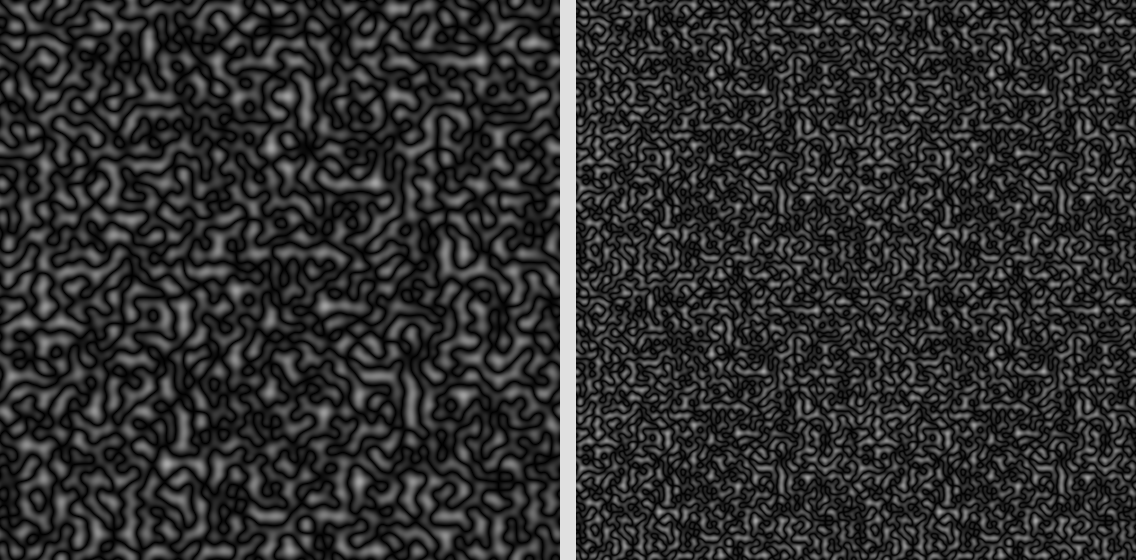
Left, the tile; right, the same tile 2 across and 2 down.
This texture is drawn by a Shadertoy shader. Its source:

```glsl
// Tiling grey worm pattern: folded gradient noise with dark creases between soft ridges.

const float CELLS = 32.0;     // noise cells across the canvas, whole so it tiles
const float TAU = 6.2831853;
const vec3 CREASE_COLOR = vec3(0.0);
const vec3 RIDGE_COLOR = vec3(1.0);

// Integer hash of a lattice point, from 0 to 1
float hash(vec2 point, uint seed) {
    uvec2 q = uvec2(point);
    uint h = q.x * 1597334677u ^ q.y * 3812015801u ^ seed * 668265263u;
    h = (h ^ (h >> 16)) * 2146121005u;
    h = (h ^ (h >> 15)) * 2221713035u;
    h ^= h >> 16;
    return float(h >> 8) / 16777216.0;
}

// Unit vector in a random direction, repeating after one period
vec2 latticeGradient(vec2 point, float period, uint seed) {
    float angle = TAU * hash(mod(point, period), seed);
    return cos(angle - vec2(0.0, 0.25 * TAU));
}

// Contribution of one cell corner
float cornerRamp(vec2 cell, vec2 local, vec2 corner, float period, uint seed) {
    return dot(latticeGradient(cell + corner, period, seed), local - corner);
}

// Signed gradient noise that wraps at the period
float gradientNoise(vec2 p, float period, uint seed) {
    vec2 cell = floor(p);
    vec2 local = p - cell;
    vec2 fade = local * local * local * (local * (local * 6.0 - 15.0) + 10.0);
    float lower = mix(cornerRamp(cell, local, vec2(0.0, 0.0), period, seed),
                      cornerRamp(cell, local, vec2(1.0, 0.0), period, seed), fade.x);
    float upper = mix(cornerRamp(cell, local, vec2(0.0, 1.0), period, seed),
                      cornerRamp(cell, local, vec2(1.0, 1.0), period, seed), fade.x);
    return mix(lower, upper, fade.y);
}

void mainImage(out vec4 fragColor, in vec2 fragCoord) {
    vec2 uv = fragCoord / iResolution.xy;

    // Folding the noise at zero leaves the thin dark creases
    float ridge = abs(gradientNoise(uv * CELLS, CELLS, 7u));

    fragColor = vec4(mix(CREASE_COLOR, RIDGE_COLOR, ridge), 1.0);
}
```
